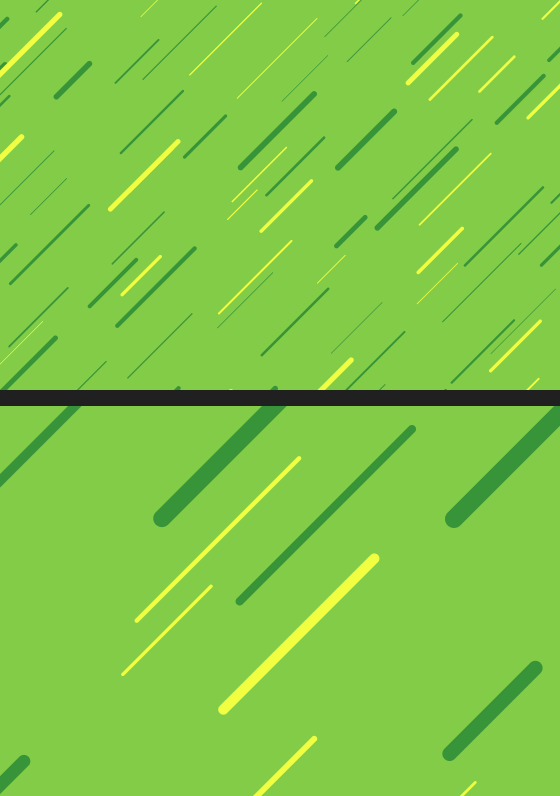
Top: the whole. Bottom: its middle third, enlarged.
Reproduce this background procedurally as a Shadertoy shader.

```glsl
vec4 hash4(vec2 cell) {
    vec4 p = fract(cell.xyxy * vec4(0.1031, 0.1030, 0.0973, 0.1099));
    p += dot(p, p.wzxy + 33.33);
    return fract((p.xxyz + p.yzzw) * p.zywx);
}

// Distance to a segment lying along the x axis
float segmentDistance(vec2 p, float halfLength) {
    return length(vec2(max(abs(p.x) - halfLength, 0.0), p.y));
}

// Box-filtered coverage, so hairlines fade instead of thickening
float strokeCoverage(float dist, float radius, float pixel) {
    float h = 0.5 * pixel;
    return clamp((min(radius, dist + h) - max(-radius, dist - h)) / pixel, 0.0, 1.0);
}

void mainImage(out vec4 fragColor, in vec2 fragCoord) {
    float pixel = 1.0 / iResolution.y;
    vec2 uv = fragCoord * pixel;

    // Axes along and across the rising diagonal
    vec2 p = vec2(uv.x + uv.y, uv.y - uv.x) * inversesqrt(2.0);
    vec2 cellSize = vec2(0.26, 0.092);

    vec3 color = vec3(0.51, 0.80, 0.28);
    float baseRow = floor(p.y / cellSize.y);

    // One jittered stroke per cell, layered in a fixed global order
    for (int j = -1; j <= 1; j++) {
        float row = baseRow + float(j);
        float shift = hash4(vec2(row + 71.0, 19.0)).x;
        float baseColumn = floor(p.x / cellSize.x - shift);

        for (int i = -1; i <= 1; i++) {
            vec2 cell = vec2(baseColumn + float(i), row);
            vec4 place = hash4(cell + vec2(37.0, 113.0));
            vec4 style = hash4(cell + vec2(211.0, 59.0));

            vec2 center = (cell + vec2(shift, 0.0) + place.xy) * cellSize;
            float halfLength = mix(0.05, 0.145, place.z);
            float radius = mix(0.0008, 0.0082, pow(style.x, 1.5));
            vec3 ink = style.y < 0.4 ? vec3(0.94, 1.0, 0.26) : vec3(0.22, 0.58, 0.22);

            float dist = segmentDistance(p - center, halfLength);
            color = mix(color, ink, strokeCoverage(dist, radius, pixel));
        }
    }

    fragColor = vec4(color, 1.0);
}
```
